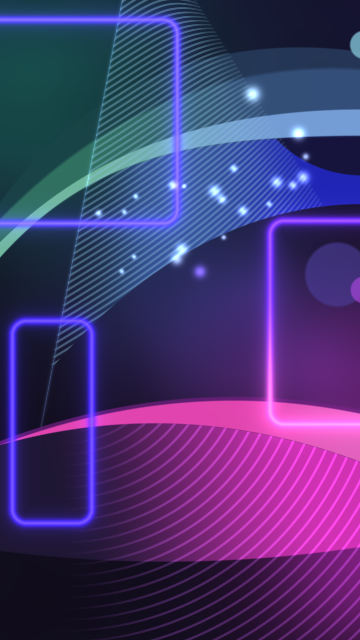
Give the GLSL for this background, as a WebGL 2 fragment shader.

```glsl
#version 300 es
precision highp float;
// Neon frames over sweeping ribbons: parabolic arcs are layered as soft fills,
// threads and rings add texture, then glowing boxes, discs and sparks.
uniform vec2 u_resolution;
out vec4 fragColor;

const vec3 NIGHT = vec3(.065, .05, .11);
const vec3 TEAL = vec3(.09, .31, .30);
const vec3 GREEN = vec3(.22, .50, .41);
const vec3 SLATE = vec3(.20, .31, .47);
const vec3 ICE = vec3(.50, .67, .90);
const vec3 ROYAL = vec3(.13, .15, .74);
const vec3 PINK = vec3(.92, .28, .70);
const vec3 MAGENTA = vec3(.84, .20, .72);
const vec3 NEON = vec3(.24, .13, 1.);

vec2 hash2(vec2 p) {
  p = vec2(dot(p, vec2(127.1, 311.7)), dot(p, vec2(269.5, 183.3)));
  return fract(sin(p) * 43758.5);
}

float corner(vec2 i, vec2 f, vec2 o) { return dot(hash2(i + o) - .5, f - o); }

float gradientNoise(vec2 p) {
  vec2 i = floor(p), f = fract(p), u = f * f * (3. - 2. * f), e = vec2(0, 1);
  return mix(mix(corner(i, f, e.xx), corner(i, f, e.yx), u.x),
             mix(corner(i, f, e.xy), corner(i, f, e.yy), u.x), u.y);
}

// Height of an arc that falls away from its apex
float arc(float x, vec2 apex, float bend, float steepen) {
  float d2 = (x - apex.x) * (x - apex.x);
  return apex.y - bend * d2 * (1. + steepen * d2);
}

// Fill between two heights
float band(float y, float top, float low, float soft) {
  return smoothstep(-soft, soft, top - y) * smoothstep(-soft, soft, y - low);
}

float glow(vec2 p, vec2 center, vec2 size) {
  vec2 q = (p - center) / size;
  return exp(-dot(q, q));
}

float disc(vec2 p, vec2 center, float radius, float soft) {
  return 1. - smoothstep(-soft, soft, length(p - center) - radius);
}

// Thin lines at whole values of the phase
float threads(float phase, float width) {
  float d = abs(fract(phase - .5) - .5);
  return 1. - smoothstep(width, width + fwidth(phase), d);
}

vec3 neonFrame(vec3 col, vec2 p, vec2 center, vec2 halfSize, vec3 tint) {
  vec2 q = abs(p - center) - halfSize + .022;
  float d = abs(length(max(q, 0.)) + min(max(q.x, q.y), 0.) - .022);
  col = mix(col, tint, exp(-d * d / .00004) * .85);
  return col + tint * exp(-d / .012) * .38 + .16 * exp(-d * d / .000008);
}

void main() {
  vec2 p = gl_FragCoord.xy / u_resolution.y;
  float px = 1. / u_resolution.y, x = p.x, y = p.y, v = 1. - y;
  float rightward = smoothstep(.12, .42, x);

  // Dark backdrop with coloured haze
  vec3 col = NIGHT + vec3(.015, .02, .07) * smoothstep(.6, 1., y);
  col = mix(col, TEAL, .95 * glow(p, vec2(.04, .86), vec2(.27, .24)));
  col += vec3(.08, .10, .24) * glow(p, vec2(.32, .54), vec2(.2, .15));
  col += vec3(.28, .07, .29) * glow(p, vec2(.55, .42), vec2(.24, .14));
  col += vec3(.42, .07, .38) * glow(p, vec2(.58, .13), vec2(.17, .15));
  col *= 1. + .3 * gradientNoise(p * 9.);

  // Blue sweep under the bright arc, and a dark round hollow
  float leftSide = .191 - .19 * v;
  float across = (x - leftSide) / (.115 + .81 * v);
  float brightLow = arc(x, vec2(.565, .788), .2, 6.2);
  float sweepLow = arc(x, vec2(.565, .681), .98, .5);
  vec3 sweepCol = mix(vec3(.22, .34, .62), ROYAL, smoothstep(.3, .5, x));
  sweepCol = mix(vec3(.10, .20, .28), sweepCol, smoothstep(.1, .27, x));
  float sweep = band(y, brightLow, sweepLow, px) * smoothstep(-.02, .25, across);
  col = mix(col, sweepCol, sweep * .95);
  float hollow = disc(p, vec2(.565, .911), .185, px) * band(y, brightLow, 0., px);
  col = mix(col, vec3(.085, .08, .24), hollow);

  // Stacked arcs, outermost first
  float outer = band(y, arc(x, vec2(.469, .926), .8, 1.7), brightLow, px);
  float middle = band(y, arc(x, vec2(.52, .893), .75, .6), brightLow, .004);
  float bright = band(y, arc(x, vec2(.565, .829), .43, 1.6), brightLow, px);
  col = mix(col, mix(vec3(.10, .27, .28), SLATE * .85, rightward), outer * .7);
  col = mix(col, mix(GREEN, SLATE * 1.1, rightward), middle * .75);
  col = mix(col, mix(vec3(.48, .76, .66), ICE, rightward), bright * .85);

  // Fan of threads and its long left edge
  float s = clamp(across, 0., 1.);
  float phase = (v - .026 * (1. - s) + .08 * s * (1. - s)) / mix(.52, .25, s);
  float fan = band(across, 1., 0., .01) * band(y, 2., sweepLow, px);
  fan *= threads(phase * 45., .08) * (1. - .6 * smoothstep(.75, 1., s));
  col = mix(col, vec3(.55, .76, .86), fan * .38);
  col += vec3(.15, .22, .30) * exp(-abs(x - leftSide) / .0015) * smoothstep(.24, .4, y);

  // Pink ribbon, magenta body and ringed lines
  float ribbonTop = arc(x, vec2(.365, .380), .52, 0.);
  float ribbonLow = arc(x, vec2(.241, .3385), .58, 0.);
  float body = band(y, ribbonLow, arc(x, vec2(.26, .1224), -.25, 0.), px);
  float heat = smoothstep(.08, .52, x + .25 * (y - .23));
  col = mix(col, mix(vec3(.12, .09, .20), MAGENTA, heat), body * .95);
  col = mix(col, vec3(.42, .12, .48), band(y, ribbonTop, ribbonLow, px) * .8);
  vec3 ribbonCol = PINK + vec3(0, .12, .06) * smoothstep(.35, .56, x);
  col = mix(col, ribbonCol, band(y, ribbonTop - .006, ribbonLow, px) * .93);
  float rings = threads(length(p - vec2(.1, .48)) * 58., .05);
  col += vec3(.19, .09, .23) * rings * band(y, ribbonLow, -1., px) * smoothstep(.08, .3, x);

  // Soft discs, then neon frames
  col = mix(col, vec3(.30, .25, .62), .6 * disc(p, vec2(.527, .571), .05, .003));
  col = mix(col, vec3(.60, .26, .80), .8 * disc(p, vec2(.569, .547), .021, .002));
  col = mix(col, vec3(.48, .72, .80), .85 * disc(p, vec2(.569, .930), .022, .002));
  vec3 warm = mix(vec3(.90, .35, .82), vec3(.40, .14, 1.), smoothstep(.34, .56, y));
  col = neonFrame(col, p, vec2(.08, .81), vec2(.197, .159), NEON + vec3(.06, .08, 0));
  col = neonFrame(col, p, vec2(.0814, .3405), vec2(.062, .158), NEON);
  col = neonFrame(col, p, vec2(.622, .496), vec2(.2, .159), warm);

  // Sparks scattered along the sweep, and two lone ones
  for (float i = 0.; i < 20.; i++) {
    vec2 r = hash2(vec2(i, 4.7));
    vec2 center = mix(vec2(.16, .6), vec2(.51, .74), (i + r.x) / 20.);
    center += vec2(.03, -.06) * (r.y * 2. - 1.);
    float size = mix(.003, .009, fract(r.x * 7.3 + r.y));
    col += vec3(.62, .72, .85) * glow(p, center, vec2(size));
  }
  col += vec3(.7, .8, .85) * glow(p, vec2(.395, .853), vec2(.011));
  col += vec3(.42, .30, .75) * glow(p, vec2(.3125, .5755), vec2(.009));
  fragColor = vec4(clamp(col, 0., 1.), 1.);
}
```
